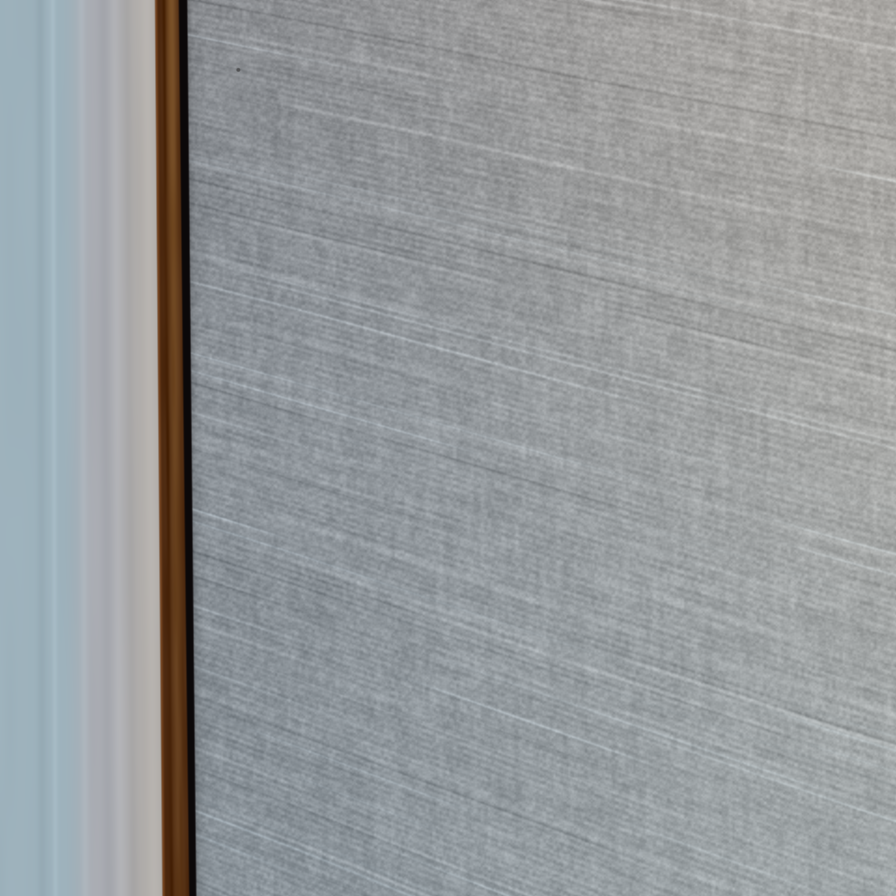
Write a WebGL 1 fragment shader that draws this texture.

```glsl
precision highp float;

uniform vec2 u_resolution;

float hash(vec2 p) {
  vec3 q = fract(vec3(p.xyx) * 0.1031);
  q += dot(q, q.yzx + 33.33);
  return fract((q.x + q.y) * q.z);
}

float noise(vec2 p) {
  vec2 i = floor(p);
  vec2 f = fract(p);
  f = f * f * (3.0 - 2.0 * f);
  return mix(mix(hash(i), hash(i + vec2(1.0, 0.0)), f.x),
             mix(hash(i + vec2(0.0, 1.0)), hash(i + 1.0), f.x), f.y);
}

float ridge(float x, float center, float width) {
  float d = (x - center) / width;
  return exp(-d * d);
}

// One thread per row, brighter on a few rows and fading along its length
float slub(float row, float along, float rarity) {
  float id = floor(row);
  float strength = smoothstep(rarity, 1.0, hash(vec2(id, 7.0)));
  float fade = smoothstep(0.25, 0.75, noise(vec2(along * 5.0, id * 3.7)));
  return strength * fade * ridge(fract(row), 0.5, 0.24);
}

vec3 wovenWall(vec2 p) {
  vec3 color = mix(vec3(0.545, 0.56, 0.58), vec3(0.635, 0.64, 0.64),
                   smoothstep(0.2, 1.05, p.x));
  color += vec3(-0.015, 0.005, 0.012) * (1.0 - p.y);
  color += vec3(0.025, 0.01, -0.005) * smoothstep(0.9, 1.8, p.x + p.y);
  color += 0.025 * (noise(p * 4.0) - 0.5);

  // Fanned thread coordinate: the slope steepens toward the bottom
  float x = p.x - 0.2;
  float across = (p.y + 0.42 * x) / (1.0 + 0.22 * x);
  across += 0.0025 * (noise(vec2(x * 7.0, across * 9.0)) - 0.5);

  // Fine weft, broken up by patches
  float row = across * 145.0;
  float weft = cos(6.2832 * row) * (0.35 + 0.65 * noise(vec2(x * 24.0, row * 0.6)));
  color += 0.026 * weft;
  color += 0.045 * (noise(vec2(x * 30.0, across * 230.0)) - 0.5);

  // Light slubs and dark gaps
  color += vec3(0.12, 0.13, 0.135) * slub(across * 150.0 + 10.0, x, 0.68);
  color += 0.07 * slub(across * 95.0 + 300.0, x, 0.5);
  color -= 0.06 * slub(across * 150.0 + 510.0, x, 0.55);

  // Faint upright warp and speckled grain
  color += 0.04 * (noise(vec2(p.x * 130.0, p.y * 18.0)) - 0.5);
  color += 0.075 * (noise(p * 260.0) - 0.5);
  color += 0.04 * (noise(p * 480.0 + 31.0) - 0.5);

  // Small dark fleck
  float fleck = 1.0 - smoothstep(0.001, 0.0032, length(p - vec2(0.266, 0.922)));
  return mix(color, vec3(0.25), 0.75 * fleck);
}

vec3 paleMoulding(float s, float y) {
  vec3 color = mix(vec3(0.615, 0.695, 0.735), vec3(0.665, 0.675, 0.7),
                   smoothstep(0.065, 0.105, s));
  color = mix(color, vec3(0.69, 0.675, 0.66), smoothstep(0.11, 0.165, s));
  color += 0.035 * ridge(s, 0.059, 0.003) - 0.03 * ridge(s, 0.045, 0.005);
  color += 0.025 * ridge(s, 0.091, 0.004) - 0.025 * ridge(s, 0.115, 0.006);
  color += 0.025 * ridge(s, 0.128, 0.005) - 0.025 * ridge(s, 0.142, 0.005);
  color += 0.03 * ridge(s, 0.164, 0.007);
  return color + 0.012 * (noise(vec2(s * 90.0, y * 5.0)) - 0.5);
}

vec3 goldStrip(float s, float y) {
  vec3 color = mix(vec3(0.3, 0.16, 0.06), vec3(0.47, 0.31, 0.15),
                   ridge(s, 0.191, 0.006) * (0.4 + 0.6 * y));
  color += vec3(0.15, 0.1, 0.06) * ridge(s, 0.174, 0.0018);
  color -= 0.05 * ridge(s, 0.183, 0.002);
  return color + 0.04 * (noise(vec2(s * 300.0, y * 12.0)) - 0.5);
}

void main() {
  vec2 p = gl_FragCoord.xy / u_resolution;
  float soft = 0.7 / u_resolution.x + 0.0006;

  // Frame edges lean outward toward the bottom
  float s = p.x * (1.0 - 0.046 * (1.0 - p.y));

  vec3 color = paleMoulding(s, p.y);
  color = mix(color, goldStrip(s, p.y), smoothstep(0.173 - soft, 0.173 + soft, s));
  float gapStart = mix(0.2015, 0.1995, p.y);
  color = mix(color, vec3(0.045, 0.03, 0.035),
              smoothstep(gapStart - soft, gapStart + soft, s));

  // Wall begins beyond the dark gap with a slight contact shadow
  vec3 wall = wovenWall(p) * (1.0 - 0.2 * exp(-max(s - 0.209, 0.0) * 160.0));
  color = mix(color, wall, smoothstep(0.209 - soft, 0.209 + soft, s));

  gl_FragColor = vec4(clamp(color, 0.0, 1.0), 1.0);
}
```
